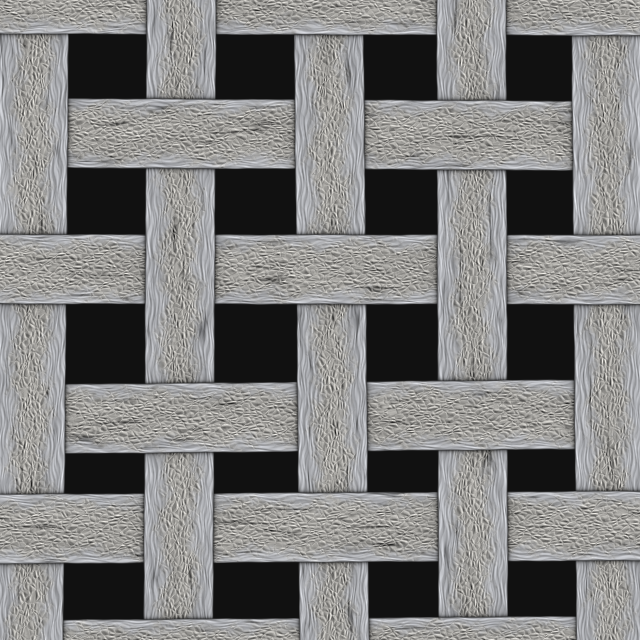
Reproduce this texture procedurally as a Shadertoy shader.

```glsl
// Open basket weave of weathered grey wooden slats over dark square gaps.

const float HALF_WIDTH = 0.0542;
const vec3 GAP_COLOUR = vec3(0.068);
const vec3 WORN_TINT = vec3(1.01, 1.0, 0.975);
const vec3 SMOOTH_TINT = vec3(0.985, 0.995, 1.02);

// Hand-laid slats: centre line at mid canvas, and slope.
const vec2 COLUMNS[6] = vec2[6](
    vec2(0.049, 0.009), vec2(0.281, 0.005), vec2(0.518, -0.009),
    vec2(0.738, -0.003), vec2(0.951, -0.008), vec2(1.180, 0.0));
const vec2 ROWS[6] = vec2[6](
    vec2(1.0, -0.003), vec2(0.790, -0.005), vec2(0.579, -0.001),
    vec2(0.349, 0.009), vec2(0.176, 0.005), vec2(-0.020, 0.007));

vec2 hash22(vec2 p) {
    vec3 q = fract(p.xyx * vec3(0.1031, 0.1030, 0.0973));
    q += dot(q, q.yzx + 33.33);
    return fract((q.xx + q.yz) * q.zy);
}

// Distances to the nearest and second nearest scattered points.
vec2 cellular(vec2 p) {
    vec2 cell = floor(p), f = fract(p), d = vec2(9.0);
    for (int y = -1; y <= 1; y++)
    for (int x = -1; x <= 1; x++) {
        vec2 g = vec2(x, y);
        float r = length(g + hash22(cell + g + 500.0) - f);
        d = r < d.x ? vec2(r, d.x) : vec2(d.x, min(d.y, r));
    }
    return d;
}

// Layered sines in about -1..1, for slow drift.
float drift(vec2 p) {
    return 0.5 * sin(p.x + 1.7 * sin(p.y)) + 0.3 * sin(2.3 * p.x - 1.9 * p.y)
         + 0.2 * sin(4.7 * p.x + 3.1 * p.y);
}

// Surface height: long grain streaks, with curled fibres where fuzzy.
float relief(vec2 p, float fuzz) {
    p += 0.002 * vec2(sin(p.y * 310.0 + 2.0 * sin(p.x * 170.0)),
                      sin(p.x * 95.0 + 2.0 * sin(p.y * 130.0)));
    float streak = cellular(p * vec2(22.0, 235.0)).x;
    vec2 fibre = cellular(p * vec2(100.0, 175.0));
    return mix(0.55, 0.3, fuzz) * streak + 0.75 * fuzz * (fibre.y - fibre.x);
}

// p = (along, across); offset is the signed distance from the centre line.
vec3 wood(vec2 p, float offset, float seed, float fuzzReach) {
    float side = abs(offset) / HALF_WIDTH;
    vec2 q = p + vec2(seed * 1.37, seed * 0.71);
    float ragged = 0.2 * drift(q * vec2(45.0, 60.0)) + 0.12 * drift(q * vec2(160.0, 210.0));
    float fuzz = 1.0 - smoothstep(fuzzReach - 0.35, fuzzReach + 0.2, side + ragged);
    float height = relief(q, fuzz);
    float lit = height - relief(q + vec2(0.0008, 0.0021), fuzz);
    float tone = 0.655 - 0.035 * fuzz + 0.56 * lit - 0.16 * (height - 0.3);
    tone += 0.025 * drift(q * vec2(14.0, 70.0));
    // Fine dark cracks following the grain
    float crack = cellular(q * vec2(13.0, 150.0) + 40.0).x;
    tone -= 0.2 * smoothstep(0.68, 0.95, crack);
    // Pale bevel with a dark rim
    tone += 0.06 * smoothstep(0.82, 0.93, side);
    tone *= 1.0 - 0.4 * smoothstep(0.95, 1.0, side);
    return clamp(tone, 0.12, 0.95) * mix(SMOOTH_TINT, WORN_TINT, fuzz);
}

// Returns (signed offset, index) of the closest slat.
vec2 nearestSlat(float across, float along, vec2 slats[6]) {
    vec2 best = vec2(9.0, 0.0);
    for (int i = 0; i < 6; i++) {
        float offset = across - slats[i].x - slats[i].y * (along - 0.5);
        if (abs(offset) < abs(best.x)) best = vec2(offset, float(i));
    }
    best.x += 0.0006 * drift(vec2(along * 37.0, best.y * 2.0));
    return best;
}

float coverage(float offset, float blur) {
    return smoothstep(-blur, blur, HALF_WIDTH - abs(offset));
}

// Contact shadow cast by a crossing slat.
float shadow(float offset) {
    float gap = max(abs(offset) - HALF_WIDTH, 0.0);
    return 1.0 - 0.65 * exp(-gap / 0.0025) - 0.1 * exp(-gap / 0.012);
}

void mainImage(out vec4 fragColor, in vec2 fragCoord) {
    vec2 uv = fragCoord / iResolution.xy;
    float blur = 0.8 / iResolution.y;

    vec2 column = nearestSlat(uv.x, uv.y, COLUMNS);
    vec2 row = nearestSlat(uv.y, uv.x, ROWS);
    vec3 columnWood = wood(uv.yx, column.x, column.y + 11.0, 0.55);
    vec3 rowWood = wood(uv, row.x, row.y + 1.0, 0.82);
    float columnCover = coverage(column.x, blur);
    float rowCover = coverage(row.x, blur);

    // Plain weave: alternate which slat passes on top
    bool rowOnTop = mod(column.y + row.y, 2.0) < 0.5;
    vec3 colour = GAP_COLOUR;
    if (rowOnTop) {
        colour = mix(colour, columnWood * shadow(row.x), columnCover);
        colour = mix(colour, rowWood, rowCover);
    } else {
        colour = mix(colour, rowWood * shadow(column.x), rowCover);
        colour = mix(colour, columnWood, columnCover);
    }
    fragColor = vec4(colour, 1.0);
}
```
